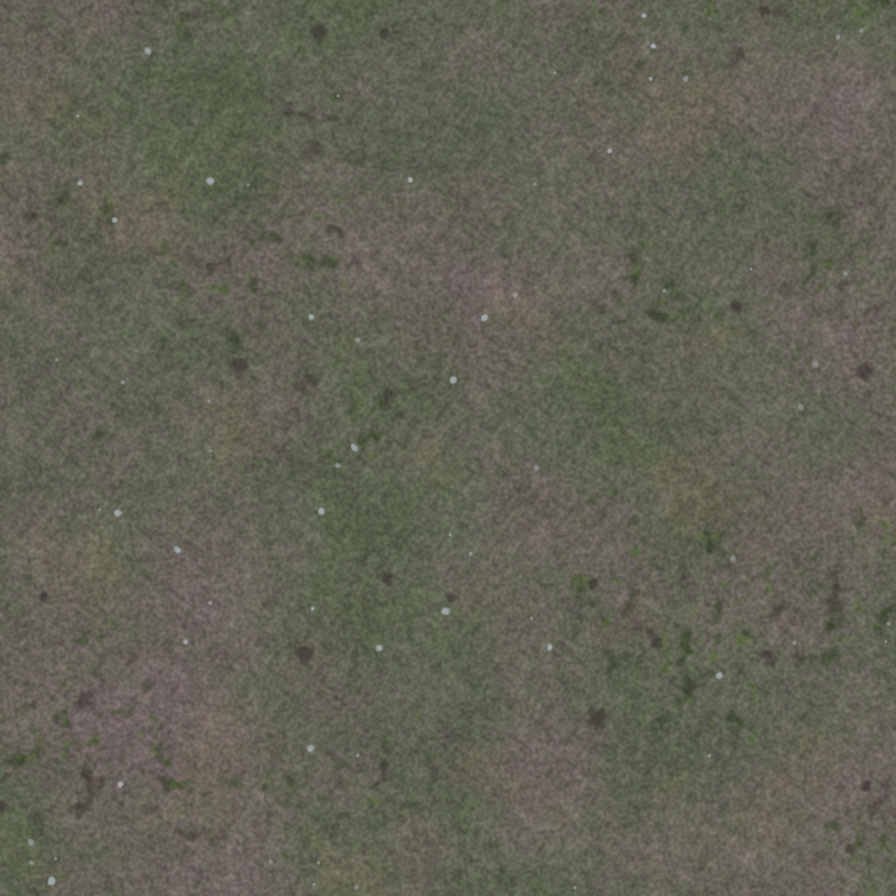
This texture is drawn by a three.js fragment shader. Its source:

```glsl
// Worn grassland seen from above: green and dry mauve turf, dark tufts and pale specks.
#define GREEN_TURF vec3(0.343, 0.381, 0.293)
#define DRY_TURF vec3(0.430, 0.393, 0.378)
#define STRAW vec3(0.46, 0.41, 0.33)
#define DARK_LEAF vec3(0.205, 0.255, 0.155)
#define DARK_SOIL vec3(0.255, 0.215, 0.210)
#define FRESH_LEAF vec3(0.31, 0.40, 0.20)
#define PALE_STONE vec3(0.66, 0.69, 0.71)
#define PATCH_SCALE 4.0
#define TUFT_SCALE 36.0
#define GRAIN_SCALE 205.0
#define GRAIN_CONTRAST 0.32

varying vec2 vUv;

vec2 hash2(vec2 p) {
  vec3 q = fract(vec3(p.xyx) * vec3(0.1031, 0.1030, 0.0973));
  q += dot(q, q.yzx + 33.33);
  return fract((q.xx + q.yz) * q.zy);
}

vec2 gradientAt(vec2 cell) {
  float angle = 6.28318 * hash2(cell).x;
  return vec2(cos(angle), sin(angle));
}

// Gradient noise, centred on zero
float noise(vec2 p) {
  vec2 i = floor(p), f = p - i;
  vec2 w = f * f * f * (f * (f * 6.0 - 15.0) + 10.0);
  vec2 e = vec2(1.0, 0.0);
  float low = mix(dot(gradientAt(i), f), dot(gradientAt(i + e), f - e), w.x);
  float high = mix(dot(gradientAt(i + e.yx), f - e.yx), dot(gradientAt(i + 1.0), f - 1.0), w.x);
  return mix(low, high, w.y);
}

// Layered noise, each octave turned to hide the lattice
float fbm(vec2 p, float gain) {
  float sum = 0.0, amplitude = 1.0;
  for (int i = 0; i < 5; i++) {
    sum += amplitude * noise(p);
    p = mat2(1.6, 1.2, -1.2, 1.6) * p + 17.3;
    amplitude *= gain;
  }
  return sum;
}

// Fine blades: three octaves from the finest grain down
float grain(vec2 uv, float seed) {
  vec2 p = mat2(0.8, 0.6, -0.6, 0.8) * uv * GRAIN_SCALE + seed;
  return 0.65 * noise(p) + 0.5 * noise(p * 0.53 + 9.1) + 0.35 * noise(p * 0.27 + 4.7);
}

// Rare ragged dots, one at most per cell
float specks(vec2 uv, float cells, float share, float radius, float seed) {
  vec2 p = uv * cells, cell = floor(p);
  vec2 pick = hash2(cell + seed);
  vec2 centre = 0.3 + 0.4 * hash2(cell + seed + 51.7);
  float size = radius * mix(0.5, 1.0, pick.y * pick.y);
  float d = length(p - cell - centre) / cells + 0.5 * size * noise(uv * 130.0 + seed);
  return step(pick.x, share) * (1.0 - smoothstep(size * 0.4, size * 1.3, d));
}

void main() {
  vec2 uv = vUv;

  // Turf: broad patches of green and dry grass, broken up by the blades
  float patches = fbm(uv * PATCH_SCALE + 3.7, 0.62);
  float dryness = 0.5 + 0.8 * patches + 0.15 * (0.5 - uv.y) + 0.55 * grain(uv, 71.0);
  vec3 color = mix(GREEN_TURF, DRY_TURF, clamp(dryness, 0.0, 1.15));
  float straw = smoothstep(0.15, 0.6, fbm(uv * 6.0 + 40.0, 0.6));
  color = mix(color, STRAW, 0.3 * straw);

  // Tufts and bare soil, gathered in loose clusters
  float cluster = smoothstep(-0.05, 0.4, fbm(uv * 4.5 + 23.0, 0.55));
  float tuft = noise(uv * TUFT_SCALE + 8.0) + 0.5 * noise(uv * TUFT_SCALE * 2.3);
  float tuftMask = smoothstep(0.08, 0.6, tuft) * cluster;
  float soil = smoothstep(-0.1, 0.25, noise(uv * 13.0 + 60.0));
  color = mix(color, mix(DARK_LEAF, DARK_SOIL, soil), 0.65 * tuftMask);
  float sprig = smoothstep(0.15, 0.55, noise(uv * TUFT_SCALE * 1.7 + 31.0));
  color = mix(color, FRESH_LEAF, 0.5 * sprig * cluster * (1.0 - soil));

  // Brightness: soft shading and fine grain
  color *= 1.0 + 0.07 * fbm(uv * 9.0 + 12.0, 0.7) + GRAIN_CONTRAST * grain(uv, 5.0);

  // Scattered dark clumps and pale stones
  color = mix(color, DARK_SOIL * 0.85, 0.6 * specks(uv, 13.0, 0.07, 0.012, 19.0));
  color = mix(color, PALE_STONE, 0.85 * specks(uv, 27.0, 0.03, 0.006, 83.0));
  color = mix(color, PALE_STONE, 0.55 * specks(uv, 41.0, 0.03, 0.004, 7.0));

  gl_FragColor = vec4(color, 1.0);
}
```
